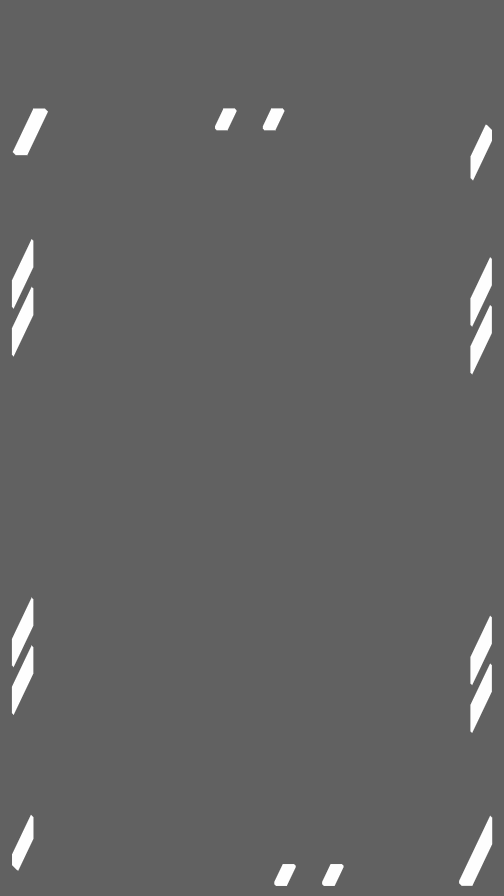
Reproduce this background procedurally as a WebGL 2 fragment shader.

```glsl
#version 300 es
precision highp float;
// Flat grey field ringed by short white slanted bars.
// Each bar is a diagonal strip clipped by a box with two chamfered corners;
// side and top bars come from loops, the four corners are trimmed variants.

uniform vec2 u_resolution;
out vec4 fragColor;

const vec2 GRID = vec2(432.0, 768.0); // layout units across the canvas
const float SLOPE = 2.1;              // rise over run of every bar

// Signed distance to a slanted bar; shift slides the strip inside its box.
float slantedBar(vec2 p, vec2 center, vec2 halfSize, float halfWidth, float chamfer, float shift) {
  vec2 d = p - center;
  vec2 box = abs(d) - halfSize;
  float strip = abs(d.x - d.y / SLOPE - shift) - halfWidth;
  strip *= SLOPE / length(vec2(1.0, SLOPE));
  float corner = (abs(d.x + d.y) - halfSize.x - halfSize.y + chamfer) * 0.7071;
  return max(max(box.x, box.y), max(strip, corner));
}

// Pairs of tall bars: two groups on each side.
float sideBars(vec2 p) {
  float dist = 1e3;
  for (int i = 0; i < 8; i++) {
    float right = float(i & 1);
    float second = float((i >> 1) & 1);
    float lower = float(i >> 2);
    vec2 center = vec2(19.4 + 393.0 * right,
                       533.3 - 15.5 * right - 41.0 * second - 307.3 * lower);
    dist = min(dist, slantedBar(p, center, vec2(9.2, 29.8), 6.5, 1.5, 0.0));
  }
  return dist;
}

// Pairs of short bars on the top and bottom edges.
float endBars(vec2 p) {
  float dist = 1e3;
  for (int i = 0; i < 4; i++) {
    float second = float(i & 1);
    float bottom = float(i >> 1);
    vec2 center = vec2(193.5 + 41.0 * second + 50.8 * bottom, 665.7 - 647.7 * bottom);
    dist = min(dist, slantedBar(p, center, vec2(9.2, 9.4), 6.2, 1.5, -0.2));
  }
  return dist;
}

// One longer or trimmed bar in each corner.
float cornerBars(vec2 p) {
  float topLeft = slantedBar(p, vec2(26.0, 655.0), vec2(15.0, 20.0), 6.9, 2.5, 0.0);
  float topRight = slantedBar(p, vec2(412.5, 636.0), vec2(9.2, 25.0), 6.0, 4.4, -2.2);
  float bottomLeft = slantedBar(p, vec2(19.5, 47.0), vec2(9.2, 25.0), 6.0, 4.4, 2.2);
  float bottomRight = slantedBar(p, vec2(407.7, 39.0), vec2(14.2, 30.3), 6.7, 2.2, 4.9);
  return min(min(topLeft, topRight), min(bottomLeft, bottomRight));
}

void main() {
  vec2 p = gl_FragCoord.xy / u_resolution * GRID;
  float pixel = GRID.y / u_resolution.y;

  float dist = min(min(sideBars(p), endBars(p)), cornerBars(p));
  float cover = clamp(0.5 - dist / pixel, 0.0, 1.0);

  vec3 grey = vec3(0.38);
  vec3 white = vec3(0.995);
  fragColor = vec4(mix(grey, white, cover), 1.0);
}
```
